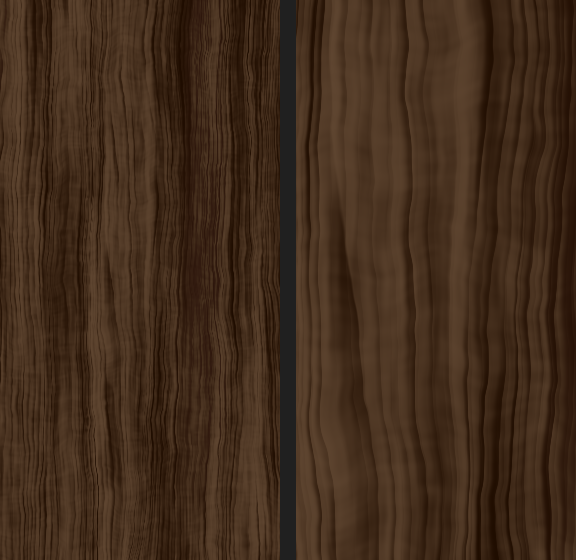
Left, the full canvas; right, a detail of the centre.
Write a Shadertoy shader that draws this texture.

```glsl
// Dark walnut veneer: upright wavy growth rings, fine fibres and strong tonal bands.
#define RING_COUNT 48.0
#define RING_BUNCHING 6.0
#define FINE_COUNT 96.0
#define SWAY 0.013
#define WOBBLE 0.0070
#define RING_DEPTH 1.15
#define FINE_DEPTH 0.95
#define BAND_CONTRAST 0.98
#define BASE_TONE 0.84
#define DARK_WOOD vec3(0.165, 0.088, 0.032)
#define LIGHT_WOOD vec3(0.335, 0.240, 0.162)
#define RED_WOOD vec3(0.215, 0.112, 0.080)

float hash(vec2 p) {
    vec3 q = fract(vec3(p.xyx) * 0.1031);
    q += dot(q, q.yzx + 33.33);
    return fract((q.x + q.y) * q.z);
}

// Smooth value noise in 0..1
float noise(vec2 p) {
    vec2 cell = floor(p);
    vec2 f = fract(p);
    f = f * f * (3.0 - 2.0 * f);
    return mix(mix(hash(cell), hash(cell + vec2(1, 0)), f.x),
               mix(hash(cell + vec2(0, 1)), hash(cell + vec2(1, 1)), f.x), f.y);
}

// Noise centred on zero, in -1..1
float signedNoise(vec2 p) {
    return 2.0 * noise(p) - 1.0;
}

// Darkness of ring lines: slow rise, crisp far edge, strength changing per ring
float ringLines(float ring, float y, float seed) {
    float id = floor(ring);
    float f = fract(ring);
    float soft = clamp(fwidth(ring), 0.06, 0.35);
    float start = mix(0.05, 0.65, hash(vec2(id, seed)));
    float rise = smoothstep(start, 0.95 - 0.4 * soft, f);
    float line = rise * (1.0 - smoothstep(1.0 - soft, 1.0, f));
    float strength = mix(0.2, 1.0, hash(vec2(id, seed + 7.0)));
    float fade = smoothstep(0.15, 0.65, noise(vec2(id * 3.7 + seed, y * 4.5)));
    return line * strength * mix(0.3, 1.0, fade);
}

void mainImage(out vec4 fragColor, in vec2 fragCoord) {
    vec2 p = fragCoord / iResolution.x + vec2(3.0, 5.0);

    // Bend the grain sideways, from slow sway to small kinks
    float x = p.x;
    x += SWAY * signedNoise(vec2(p.x * 4.0, p.y * 2.5));
    x += WOBBLE * signedNoise(vec2(p.x * 10.0, p.y * 8.0 + 40.0));
    x += 0.0035 * signedNoise(vec2(p.x * 19.0, p.y * 18.0));
    x += 0.0013 * signedNoise(vec2(p.x * 45.0, p.y * 50.0));

    // Unevenly spaced rings and finer lines between them
    float bunch = noise(vec2(x * 5.0 + 9.0, p.y * 0.6))
                + 0.4 * noise(vec2(x * 14.0, p.y * 1.6 + 21.0));
    float ring = x * RING_COUNT + RING_BUNCHING * bunch;
    float fineRing = x * FINE_COUNT + 7.0 * bunch;
    float rings = ringLines(ring, p.y, 11.0);
    float fineMask = smoothstep(0.25, 0.7, noise(vec2(x * 9.0 + 31.0, p.y * 0.8)));
    float fineLines = ringLines(fineRing, p.y, 53.0) * mix(0.2, 1.0, fineMask);

    // Bands at three widths
    float band = 0.27 * signedNoise(vec2(x * 6.0 + 2.0, p.y * 0.5))
               + 0.42 * signedNoise(vec2(x * 14.0 + 8.0, p.y * 0.7))
               + 0.36 * signedNoise(vec2(x * 30.0 + 4.0, p.y * 1.5));

    // Per-ring tone, fibres and cross ripple
    float ringTone = signedNoise(vec2(ring, p.y * 1.6));
    float fibre = signedNoise(vec2(x * 140.0, p.y * 14.0));
    vec2 curl = vec2(p.x * 18.0, p.y * 55.0 + 3.0 * noise(p * vec2(16.0, 5.0)));
    float ripple = signedNoise(curl) + 0.8 * signedNoise(curl * 2.1 + 13.0);
    float tone = BASE_TONE + BAND_CONTRAST * band + 0.24 * ringTone
               + 0.24 * fibre + 0.09 * ripple;
    tone -= RING_DEPTH * rings + FINE_DEPTH * fineLines;

    // Short, nearly black mineral streaks
    float streak = smoothstep(0.80, 0.97, noise(vec2(x * 31.0 + 5.0, p.y * 3.0)));
    tone -= 0.5 * streak;

    // Compress the extremes softly, then colour
    tone = 0.50 + 0.80 * tanh((tone - 0.55) / 0.80);
    vec3 color = mix(DARK_WOOD, LIGHT_WOOD, tone);
    float redness = smoothstep(0.55, 0.8, noise(vec2(x * 8.0 + 71.0, p.y * 0.7)));
    color = mix(color, RED_WOOD, 0.5 * redness * (1.0 - smoothstep(0.1, 0.6, tone)));
    fragColor = vec4(max(color, 0.0), 1.0);
}
```
